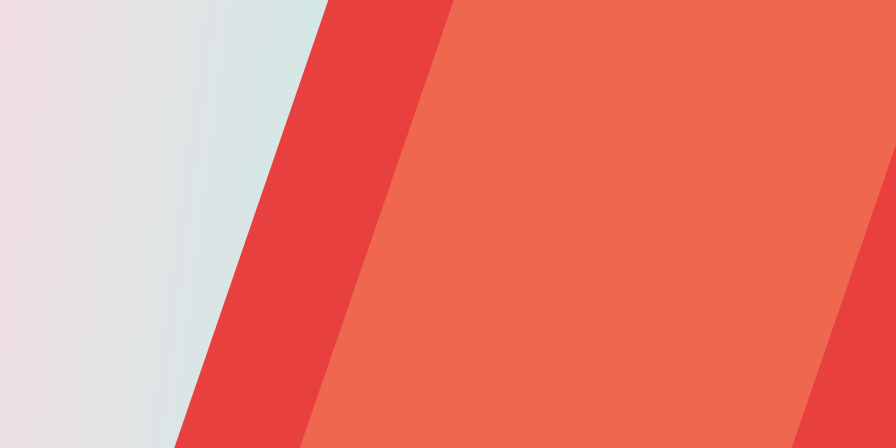
A Shadertoy shader for this background:

```glsl
// Slanted flat bands of red and orange beside a pale pink-to-mint gradient.
// Shearing the canvas turns every parallel edge into one threshold on a single
// coordinate; the bands are then layered from left to right.

const vec3 PINK   = vec3(0.945, 0.868, 0.888);
const vec3 MINT   = vec3(0.830, 0.910, 0.902);
const vec3 RED    = vec3(0.906, 0.251, 0.243);
const vec3 ORANGE = vec3(0.937, 0.404, 0.306);

// Lengths are in canvas heights; edges are measured along the bottom.
const float SLANT       = 0.344;  // sideways run of an edge per unit of height
const float RED_EDGE    = 0.389;
const float ORANGE_EDGE = 0.669;
const float CORNER_EDGE = 1.767;

const float GRADIENT_SLANT = 0.13;
const float GRADIENT_WIDTH = 0.73;

// Coverage to the right of an edge, smoothed over about one pixel.
float rightOf(float edge, float position, float pixel) {
    return clamp((position - edge) / pixel + 0.5, 0.0, 1.0);
}

// Pale gradient, starting at the top left corner.
vec3 paleGradient(vec2 p) {
    float t = (p.x + GRADIENT_SLANT * (1.0 - p.y)) / GRADIENT_WIDTH;
    return mix(PINK, MINT, clamp(t, 0.0, 1.0));
}

void mainImage(out vec4 fragColor, in vec2 fragCoord) {
    vec2 p = fragCoord / iResolution.y;

    // Sheared coordinate, constant along each slanted edge
    float across = p.x - SLANT * p.y;
    float pixel = length(vec2(1.0, SLANT)) / iResolution.y;

    // Bands, left to right
    vec3 color = paleGradient(p);
    color = mix(color, RED, rightOf(RED_EDGE, across, pixel));
    color = mix(color, ORANGE, rightOf(ORANGE_EDGE, across, pixel));
    color = mix(color, RED, rightOf(CORNER_EDGE, across, pixel));

    fragColor = vec4(color, 1.0);
}
```
